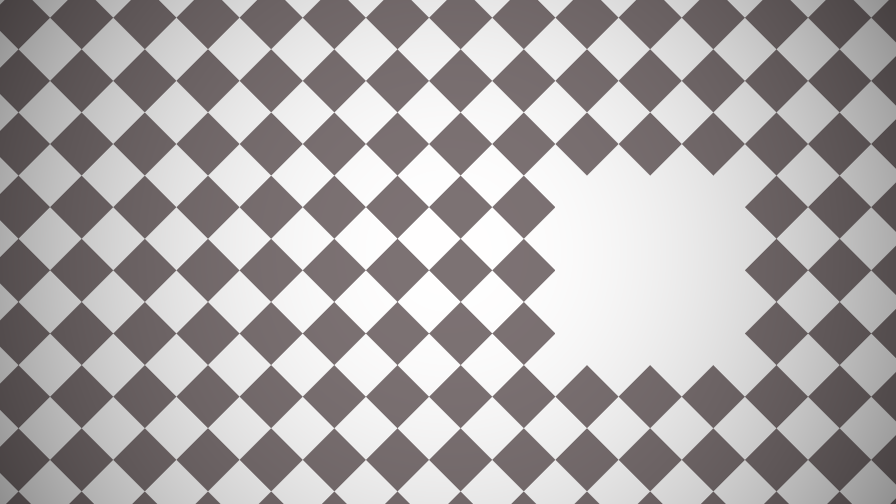
Reproduce this background procedurally as a Shadertoy shader.

```glsl
// A diamond lattice of warm grey on white with a three by three opening,
// shaded by a round vignette. Each square cell holds one diamond, cut by
// its L1 distance; cells inside the opening are left blank.

#define PERIOD 0.12533
#define FIRST_CENTRE vec2(0.0367, 0.0876)
#define HOLE_CENTRE vec2(10.0, 3.0)
#define HOLE_REACH 1.5
#define DIAMOND_COLOUR vec3(0.488, 0.447, 0.452)
#define PAPER_COLOUR vec3(1.0, 0.998, 0.998)
#define VIGNETTE_STRENGTH 0.42
#define VIGNETTE_POWER 2.2

// Signed distance to a diamond whose tips lie at the given radius
float diamondDistance(vec2 p, float radius) {
    return (abs(p.x) + abs(p.y) - radius) * 0.70711;
}

// Brightness falling away from the middle of the canvas
float vignette(vec2 fromCentre) {
    return 1.0 - VIGNETTE_STRENGTH * pow(length(fromCentre), VIGNETTE_POWER);
}

void mainImage(out vec4 fragColor, in vec2 fragCoord) {
    // Canvas height is one unit
    vec2 position = fragCoord / iResolution.y;
    vec2 fromCentre = (fragCoord - 0.5 * iResolution.xy) / iResolution.y;
    float pixel = 1.0 / iResolution.y;

    // Repeating cells
    vec2 lattice = (position - FIRST_CENTRE) / PERIOD;
    vec2 cell = floor(lattice + 0.5);
    vec2 local = (lattice - cell) * PERIOD;

    // Smooth diamond coverage
    float edge = diamondDistance(local, 0.5 * PERIOD);
    float coverage = clamp(0.5 - edge / pixel, 0.0, 1.0);

    // Blank opening
    vec2 holeOffset = abs(cell - HOLE_CENTRE);
    float outsideHole = step(HOLE_REACH, max(holeOffset.x, holeOffset.y));

    vec3 colour = mix(PAPER_COLOUR, DIAMOND_COLOUR, coverage * outsideHole);
    fragColor = vec4(colour * vignette(fromCentre), 1.0);
}
```
